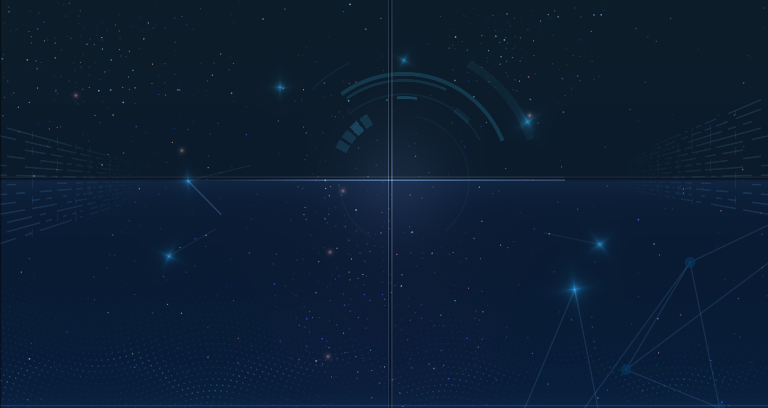
This background is drawn by a Shadertoy shader. Its source:

```glsl
const float WIDTH = 1.892, HORIZON = .559;
const vec3 CYAN = vec3(.08, .38, .52), TEAL = vec3(.05, .19, .22), STEEL = vec3(.42, .54, .7);

float hash(vec2 p) {
    return fract(sin(dot(p, vec2(127.1, 311.7))) * 43758.5453);
}

// Coverage at distance d from a shape of half width w
float cover(float d, float w) {
    return 1. - smoothstep(w, w + 1. / iResolution.y, d);
}

float segment(vec2 p, vec4 ends) {
    vec2 a = p - ends.xy, b = ends.zw - ends.xy;
    return length(a - b * clamp(dot(a, b) / dot(b, b), 0., 1.));
}

float blob(vec2 p, float x, float y, float w, float h) {
    vec2 q = (p - vec2(x, y)) / vec2(w, h);
    return exp(-dot(q, q));
}

// Ring section between two angles in degrees
float arc(vec2 q, float radius, float w, float from, float to) {
    float angle = degrees(atan(q.y, q.x));
    return cover(abs(length(q) - radius), w) * step(from, angle) * step(angle, to);
}

vec3 backdrop(vec2 p) {
    vec3 upper = mix(vec3(.042, .105, .17), vec3(.048, .11, .162), smoothstep(HORIZON, .9, p.y));
    vec3 lower = mix(vec3(.03, .112, .22), vec3(.035, .105, .195), smoothstep(0., .45, p.y));
    lower += vec3(.03, .04, .06) * exp(-abs(HORIZON - p.y) * 20.);
    vec3 col = mix(lower, upper, smoothstep(-.003, .003, p.y - HORIZON));
    col += vec3(.045, .052, .07) * blob(p, .975, .55, .13, .14);
    col += vec3(.014, 0, .008) * blob(p, .95, .2, .28, .35);
    return col + vec3(.012, .028, .05) * exp(-p.y * 35.);
}

vec3 stars(vec2 p, float cells, float size) {
    vec2 id = floor(p * cells);
    float tint = hash(id + 7.3);
    vec2 center = (id + .2 + .6 * vec2(hash(id + 2.1), hash(id + 5.7))) / cells;
    float density = .03 + .3 * blob(p, .22, .86, .22, .15) + .3 * blob(p, 1.3, .87, .18, .14)
        + .3 * blob(p, .82, .36, .12, .32) + .1 * blob(p, 1.08, .25, .16, .3);
    vec3 color = tint < .3 ? vec3(.25, .3, 1) : tint < .55 ? vec3(.75, .45, .35) : vec3(.5, .65, .75);
    float light = .1 + .6 * pow(hash(id + 9.4), 4.);
    return color * light * step(hash(id + cells), density) * cover(length(p - center), size);
}

// Dotted hills along the lower edge
float terrain(vec2 p) {
    float wave = sin(p.x * 11. - 1.1), crest = .085 + .035 * wave + .02 * sin(p.x * 23.);
    vec2 grid = (p + vec2(.02 * sin(p.y * 18.), .035 * wave)) / .0145;
    grid.x += .5 * mod(floor(grid.y), 2.);
    float dots = cover(length(fract(grid) - .5) * .0145, .0007);
    float hills = blob(p, .5, .1, .34, .15) + blob(p, 0., .1, .1, .2)
        + .7 * blob(p, 1.12, .12, .14, .17) + .6 * blob(p, 1.65, .08, .25, .09);
    return dots * hills * (.15 + .5 * exp(-abs(p.y - crest) * 55.));
}

// Receding side walls of dashed rays and upright bars
float walls(vec2 p) {
    bool left = p.x < .5 * WIDTH;
    float edge = left ? p.x : WIDTH - p.x, depth = max(.48 - edge, .01);
    float slope = (p.y - HORIZON) / depth, row = floor(slope * 20.), column = 2.2 / depth;
    vec2 range = left ? vec2(-.37, .31) : vec2(-.2, .43);
    float ray = cover(abs(fract(slope * 20.) - .5) / 20. * depth, .0006);
    ray *= step(.4, hash(vec2(row, floor(column * 4.))));
    float bar = cover(abs(fract(column) - .5) * depth / column, .0004);
    bar *= step(.55, hash(vec2(row, floor(column))));
    return step(range.x, slope) * step(slope, range.y) * (ray + .6 * bar) * (1. - smoothstep(.05, .4, edge));
}

void mainImage(out vec4 fragColor, in vec2 fragCoord) {
    vec2 p = fragCoord / iResolution.xy * vec2(WIDTH, 1);
    vec3 col = backdrop(p) + stars(p, 38., .001) + stars(p, 62., .0004);
    col += vec3(.22, .35, .38) * terrain(p) + vec3(.05, .085, .11) * walls(p);

    // Dial
    vec2 q = p - vec2(.995, .557);
    float dial = .6 * arc(q, .262, .0035, 22., 126.) + .45 * arc(q, .246, .002, 65., 125.)
        + .2 * arc(q, .328, .009, 18., 61.) + .25 * arc(q, .318, .0004, 115., 135.)
        + .8 * arc(q, .204, .002, 81., 95.) + .25 * arc(q, .212, .0008, 28., 130.)
        + .25 * arc(q, .215, .006, 42., 54.) + .16 * arc(q, .16, .0004, -50., 80.)
        + .16 * arc(q, .16, .0004, -178., -120.);
    for (float i = 0.; i < 4.; i++)
        dial += (i == 1. ? .75 : .45) * arc(q, .172, .014, 119. + i * 9.5, 126. + i * 9.5);
    col += TEAL * dial;

    // Trails and linked nodes
    vec2 high = vec2(1.7, .357), low = vec2(1.542, .094), base = vec2(1.773, 0);
    vec2 west = vec2(.463, .557), east = vec2(1.416, .291);
    vec4 links[12] = vec4[12](vec4(west, .544, .475), vec4(west, .616, .594),
        vec4(.416, .372, .53, .438), vec4(1.478, .401, 1.342, .429), vec4(east, 1.293, 0), vec4(east, 1.473, 0),
        vec4(high, 1.892, .448), vec4(high, low), vec4(high, base),
        vec4(low, 1.892, .355), vec4(low, base), vec4(high, 1.44, 0));
    for (int i = 0; i < 12; i++)
        col += vec3(.1, .15, .19) * cover(segment(p, links[i]), .0004) * (i == 0 ? 1. : i < 4 ? .3 : .5);
    float node = min(length(p - high), min(length(p - low), length(p - base)));
    col = mix(col, vec3(.02, .2, .36), .7 * cover(node, .012));

    // Cyan sparks, size in z
    vec3 sparks[7] = vec3[7](vec3(.69, .786, .8), vec3(.995, .852, .7), vec3(1.3, .702, 1),
        vec3(west, .8), vec3(.416, .372, .9), vec3(1.478, .401, 1.), vec3(east, 1.35));
    for (int i = 0; i < 7; i++) {
        vec2 d = (p - sparks[i].xy) / sparks[i].z;
        float r = length(d), spikes = pow(abs(cos(2. * atan(d.y, d.x + 1e-5) + float(i))), 8.);
        col += CYAN * (.75 * exp(-r * 170.) + .45 * exp(-r * 80.) + .3 * spikes * exp(-r * 60.));
    }

    // Warm stars
    vec2 embers[6] = vec2[6](vec2(.187, .766), vec2(.448, .631), vec2(.845, .532),
        vec2(.813, .382), vec2(.808, .126), vec2(1.305, .717));
    for (int i = 0; i < 6; i++)
        col += vec3(.6, .36, .32) * exp(-length(p - embers[i]) * 300.);

    // Crossing double frame
    col *= 1. - .35 * cover(abs(p.x - .9613), .006) - .2 * cover(abs(p.y - .562), .005);
    float shine = .2 + .3 * exp(-abs(p.y - HORIZON) * 4.);
    float reach = smoothstep(.4, .95, p.x) * (1. - smoothstep(1., 1.4, p.x) * .4) * step(p.x, 1.393);
    float frame = shine * cover(abs(abs(p.x - .9613) - .0043), .0005)
        + (.12 + .1 * reach) * cover(abs(p.y - .566), .0005)
        + (.04 + .55 * reach) * cover(abs(p.y - .5585), .0005) + .15 * cover(abs(p.y - .006), .0005);
    col = (col + STEEL * frame) * (1. - .4 * cover(p.x, .002));
    fragColor = vec4(col, 1);
}
```
